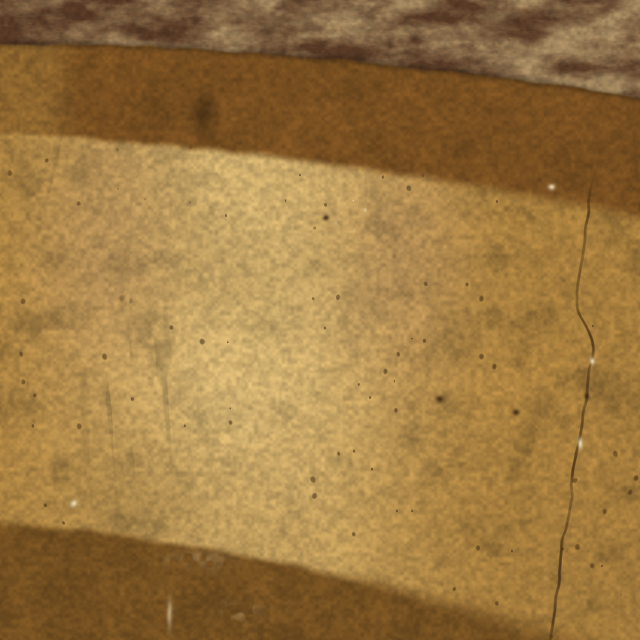
Reproduce this texture procedurally as a three.js fragment shader.

```glsl
// Weathered ochre plaster under a curved stone ledge: a shaded band above,
// a soft pool of light on the wall, a darker strip below and a thin crack.
// Curved boundaries split the regions; layered value noise gives the grain.
varying vec2 vUv;

const vec3 STONE_DARK = vec3(0.34, 0.225, 0.145);
const vec3 STONE_PALE = vec3(0.64, 0.53, 0.37);
const vec3 SHADE = vec3(0.465, 0.305, 0.125);
const vec3 SHADE_PALE = vec3(0.56, 0.40, 0.18);
const vec3 OCHRE = vec3(0.645, 0.485, 0.235);
const vec3 LIT = vec3(0.81, 0.685, 0.435);
const vec3 ROSE = vec3(0.73, 0.57, 0.365);
const vec3 BASE = vec3(0.445, 0.305, 0.125);
const vec3 CHALK = vec3(0.93, 0.87, 0.72);
const vec3 SOOT = vec3(0.22, 0.14, 0.06);
// Boundary curves: height at left, slope, bend
const vec3 LEDGE = vec3(0.932, 0.006, 0.080);
const vec3 SHADOW = vec3(0.794, 0.059, 0.074);
const vec3 FOOT = vec3(0.182, 0.074, 0.148);
const float GRAIN = 0.17;
const float PIT_CELLS = 46.0;

float hash(vec2 p) {
  vec3 q = fract(vec3(p.xyx) * 0.1031);
  q += dot(q, q.yzx + 33.33);
  return fract((q.x + q.y) * q.z);
}

float noise(vec2 p) {
  vec2 i = floor(p), f = fract(p);
  f = f * f * (3.0 - 2.0 * f);
  return mix(mix(hash(i), hash(i + vec2(1, 0)), f.x),
             mix(hash(i + vec2(0, 1)), hash(i + vec2(1, 1)), f.x), f.y);
}

float fbm(vec2 p) {
  float sum = 0.0, amp = 0.5;
  for (int i = 0; i < 5; i++) {
    sum += amp * noise(p);
    p = mat2(1.6, 1.2, -1.2, 1.6) * p + 7.3;
    amp *= 0.5;
  }
  return sum;
}

// Signed height above a boundary curve
float above(vec2 p, vec3 c) { return p.y - (c.x - c.y * p.x - c.z * p.x * p.x); }

// Soft elliptical mark
float spot(vec2 p, vec2 centre, vec2 size) {
  vec2 d = (p - centre) / size;
  return exp(-dot(d, d));
}

// Random pits: one possible mark per grid cell
float pits(vec2 p, float cells, float density) {
  vec2 g = p * cells, id = floor(g);
  vec2 centre = 0.3 + 0.4 * vec2(hash(id + 3.7), hash(id + 19.1));
  float radius = mix(0.08, 0.24, hash(id + 41.3));
  float d = length((fract(g) - centre) * vec2(1.0, 0.8));
  return step(1.0 - density, hash(id)) * (1.0 - smoothstep(radius * 0.4, radius, d));
}

void main() {
  vec2 p = vUv;
  float broad = fbm(p * 5.0), mid = fbm(p * 22.0 + 4.0);
  float fine = noise(p * vec2(115.0, 135.0)) * 0.6 + noise(p * 210.0 + 9.0) * 0.4;
  vec2 w = p + (vec2(noise(p * 30.0), noise(p * 30.0 + 50.0)) - 0.5) * 0.006;

  // Wall with its pool of light and a rosy right margin
  float side = p.x < 0.40 ? 0.27 : 0.235;
  float pool = exp(-pow(abs(p.x - 0.40) / side, 2.4));
  pool *= 1.0 - 0.35 * smoothstep(0.42, 0.12, p.y);
  pool *= 0.86 + 0.35 * (broad - 0.35);
  vec3 wall = mix(OCHRE, LIT, clamp(pool, 0.0, 1.0));
  wall = mix(wall, ROSE, 0.55 * spot(p, vec2(0.63, 0.60), vec2(0.09, 0.17)));
  wall = mix(wall, ROSE, 0.50 * spot(p, vec2(0.16, 0.62), vec2(0.10, 0.20)));
  wall *= 0.92 + 0.16 * broad;
  wall *= 1.0 - 0.14 * smoothstep(0.5, 0.75, mid) * (1.0 - 0.5 * pool);
  float scratch = smoothstep(0.66, 0.85, noise(vec2(p.x * 100.0 + p.y * 8.0, p.y * 11.0)));
  wall *= 1.0 - 0.18 * scratch * spot(p, vec2(0.22, 0.38), vec2(0.08, 0.13));
  float pit = pits(w, PIT_CELLS, 0.07) * smoothstep(0.35, 0.6, broad + 0.1);
  wall = mix(wall, SOOT, 0.5 * pit);

  // Shaded band and lower strip
  vec3 band = mix(SHADE_PALE, SHADE, smoothstep(0.06, 0.14, p.x));
  band *= 0.88 + 0.24 * mid;
  band *= 1.0 - 0.3 * spot(w, vec2(0.32, 0.825), vec2(0.018, 0.03));
  vec3 base = BASE * (0.86 + 0.28 * mid);
  float chalky = spot(w, vec2(0.31, 0.125), vec2(0.045, 0.012))
               + spot(w, vec2(0.38, 0.045), vec2(0.025, 0.014));
  base = mix(base, STONE_PALE, 0.55 * chalky * smoothstep(0.35, 0.65, noise(p * 85.0)));

  // Mottled stone, paler to the right
  float mottle = fbm(p * vec2(17.0, 38.0) + 2.0);
  float tone = (mottle - 0.48) * 2.4 + 0.35 + 0.28 * smoothstep(0.2, 1.0, p.x);
  vec3 stone = mix(STONE_DARK, STONE_PALE, clamp(tone, 0.0, 1.0));

  // Join the regions
  float foot = above(w, FOOT);
  float footBlur = mix(0.008, 0.035, smoothstep(0.4, 0.9, p.x));
  vec3 col = mix(base, wall, smoothstep(-footBlur, footBlur, foot));
  float shadowBlur = mix(0.005, 0.014, p.x);
  col = mix(col, band, smoothstep(-shadowBlur, shadowBlur, above(w, SHADOW)));
  float ledge = above(w, LEDGE);
  col = mix(col, stone, smoothstep(-0.003, 0.003, ledge));
  col *= 1.0 - 0.22 * exp(-pow(ledge / 0.006, 2.0));
  col *= 1.0 + GRAIN * (fine - 0.5) * 1.7;

  // Wandering crack and faint left seam
  float crackX = 0.857 + 0.15 * p.y - 0.038 * smoothstep(0.45, 0.54, p.y);
  crackX += (noise(vec2(p.y * 45.0, 2.0)) - 0.5) * 0.007;
  float crack = 1.0 - smoothstep(0.0008, 0.0035, abs(p.x - crackX));
  crack *= (1.0 - smoothstep(0.66, 0.74, p.y)) * (0.4 + 0.6 * noise(vec2(p.y * 30.0, 8.0)));
  col = mix(col, SOOT, 0.75 * crack);
  float seam = spot(p, vec2(0.045 + 0.25 * max(p.y - 0.58, 0.0), 0.72), vec2(0.004, 0.12));
  col *= 1.0 - 0.08 * seam;

  // Isolated holes and chalk chips
  float holes = spot(w, vec2(0.686, 0.377), vec2(0.006, 0.005)) + spot(w, vec2(0.806, 0.358), vec2(0.005))
              + spot(w, vec2(0.917, 0.380), vec2(0.004, 0.006)) + spot(w, vec2(0.507, 0.662), vec2(0.005));
  float chips = spot(w, vec2(0.925, 0.438), vec2(0.004, 0.005)) + spot(w, vec2(0.907, 0.306), vec2(0.004, 0.008))
              + spot(w, vec2(0.117, 0.213), vec2(0.005)) + spot(w, vec2(0.860, 0.708), vec2(0.005))
              + 0.6 * spot(w, vec2(0.267, 0.040), vec2(0.004, 0.022));
  chips += 0.7 * pits(w + 0.37, 60.0, 0.25) * spot(p, vec2(0.55, 0.68), vec2(0.035));
  col = mix(col, SOOT, min(holes, 1.0) * 0.85);
  col = mix(col, CHALK, min(chips, 1.0) * 0.9);
  gl_FragColor = vec4(clamp(col, 0.0, 1.0), 1.0);
}
```
